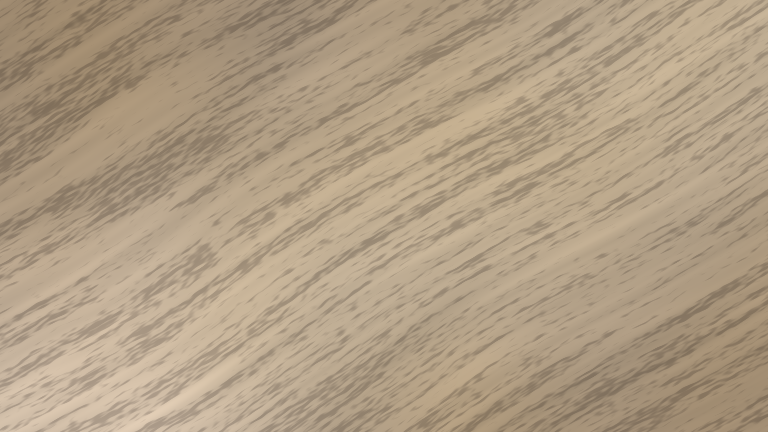
This texture is drawn by a Shadertoy shader. Its source:

```glsl
// Pale oak board with diagonal grain, short dark pores and a soft sheen
vec2 hashGradient(vec2 cell) {
    float h = fract(sin(dot(cell, vec2(127.1, 311.7))) * 43758.545);
    return vec2(cos(6.2832 * h), sin(6.2832 * h));
}

float gradientNoise(vec2 p) {
    vec2 i = floor(p), f = p - i;
    vec2 w = f * f * f * (f * (f * 6.0 - 15.0) + 10.0);
    float a = dot(hashGradient(i), f);
    float b = dot(hashGradient(i + vec2(1, 0)), f - vec2(1, 0));
    float c = dot(hashGradient(i + vec2(0, 1)), f - vec2(0, 1));
    float d = dot(hashGradient(i + vec2(1, 1)), f - vec2(1, 1));
    return mix(mix(a, b, w.x), mix(c, d, w.x), w.y);
}

// Growth rings: wide at the upper left, finer toward the lower right
float ringDensity(vec2 grain) {
    float across = 27.0 * grain.y - 9.0 * grain.y * grain.y;
    float broad = gradientNoise(vec2(grain.x * 1.1, across));
    float narrow = gradientNoise(vec2(grain.x * 2.2 + 7.0, across * 2.3));
    return smoothstep(-0.45, 0.5, broad + 0.8 * narrow);
}

// Dashes stretched along the grain, crowded inside the rings
float poreMask(vec2 grain, float density) {
    float dashes = gradientNoise(grain * vec2(11.0, 112.0) + 31.0);
    float specks = gradientNoise(grain * vec2(36.0, 185.0) + 63.0);
    float level = 0.6 * dashes + 0.6 * specks + 0.5 * density - 0.27;
    return smoothstep(-0.08, 0.42, level);
}

// Broad light: a band of sheen along the grain and a glare at the lower left
vec3 boardColor(vec2 p, float across) {
    float band = exp(-pow((across + 0.1) / 0.5, 2.0));
    vec2 toGlare = p - vec2(0.2, 0.02);
    float glare = exp(-dot(toGlare, toGlare) / 0.17);
    float warmth = gradientNoise(p * 2.3 + 4.0);
    vec3 color = mix(vec3(0.615, 0.535, 0.435), vec3(0.752, 0.68, 0.575), band);
    color += vec3(0.085, 0.085, 0.11) * glare;
    return color + vec3(0.012, 0.0, -0.025) * warmth;
}

void mainImage(out vec4 fragColor, in vec2 fragCoord) {
    vec2 p = fragCoord / iResolution.y;

    // Turn to the grain direction, then bend it gently
    vec2 along = vec2(cos(0.55), sin(0.55));
    vec2 grain = vec2(dot(p, along), dot(p, vec2(-along.y, along.x)));
    float across = grain.y;
    grain.y += 0.045 * gradientNoise(p * 1.2 + 2.0);
    grain.y += 0.004 * gradientNoise(grain * vec2(5.0, 9.0) + 11.0);

    float density = ringDensity(grain);
    float pores = poreMask(grain, density);
    float streaks = gradientNoise(grain * vec2(2.5, 42.0) + 17.0);
    float mottle = gradientNoise(grain * vec2(1.6, 7.0) + 23.0);

    vec3 color = boardColor(p, across);
    color *= 1.0 + 0.07 * streaks + 0.05 * mottle - 0.04 * (density - 0.5);
    color *= mix(vec3(1.0), vec3(0.825, 0.818, 0.82), pores);
    fragColor = vec4(color, 1.0);
}
```
